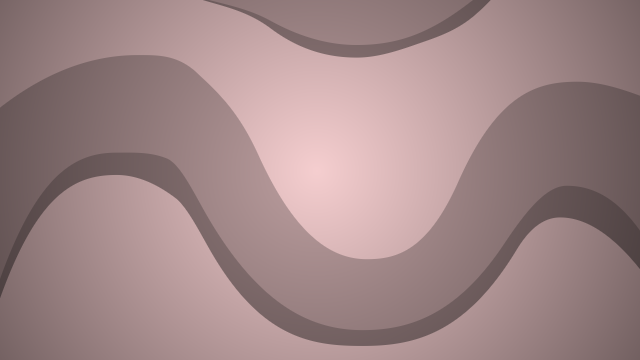
Give the GLSL for this background, as a WebGL 1 fragment shader.

```glsl
precision highp float;
// Dusty rose ribbons flowing over a radial glow.
// Each ribbon edge is a chain of cubic Hermite bends; the coverage between
// neighbouring edges darkens the glow as a translucent fold or its shadow.

uniform vec2 u_resolution;

// Height and slope of a cubic between knots stored as (x, height, slope).
vec2 bend(float x, vec3 a, vec3 b) {
  float width = b.x - a.x;
  float rise = b.y - a.y;
  float t = clamp((x - a.x) / width, 0.0, 1.0);
  float start = a.z * width - rise;
  float end = rise - b.z * width;
  float bow = mix(start, end, t);
  float height = a.y + rise * t + t * (1.0 - t) * bow;
  float slope = (rise + (1.0 - 2.0 * t) * bow + t * (1.0 - t) * (end - start)) / width;
  return vec2(height, slope);
}

// Smooth coverage of the area below a chain of seven bends.
float below(vec2 p, vec3 k0, vec3 k1, vec3 k2, vec3 k3,
            vec3 k4, vec3 k5, vec3 k6, vec3 k7) {
  vec3 a = k0, b = k1;
  if (p.x > k1.x) { a = k1; b = k2; }
  if (p.x > k2.x) { a = k2; b = k3; }
  if (p.x > k3.x) { a = k3; b = k4; }
  if (p.x > k4.x) { a = k4; b = k5; }
  if (p.x > k5.x) { a = k5; b = k6; }
  if (p.x > k6.x) { a = k6; b = k7; }
  vec2 curve = bend(p.x, a, b);
  float dist = (curve.x - p.y) / sqrt(1.0 + curve.y * curve.y);
  return clamp(0.5 + dist * u_resolution.y, 0.0, 1.0);
}

void main() {
  // Canvas height is one unit, width is 16/9.
  vec2 p = gl_FragCoord.xy / u_resolution * vec2(16.0 / 9.0, 1.0);

  // Main ribbon: upper edge, fold line and lower edge of the shadow.
  float ribbonTop = below(p,
    vec3(0.0, 0.701, 0.78), vec3(0.382, 0.847, 0.0),
    vec3(0.549, 0.796, -0.95), vec3(0.718, 0.569, -2.2),
    vec3(1.019, 0.28, 0.0), vec3(1.273, 0.495, 2.25),
    vec3(1.604, 0.773, 0.0), vec3(1.778, 0.734, -0.37));
  float ribbonFold = below(p,
    vec3(0.0, 0.225, 2.8), vec3(0.324, 0.576, 0.0),
    vec3(0.463, 0.56, -0.4), vec3(0.579, 0.394, -1.7),
    vec3(1.007, 0.083, 0.0), vec3(1.4, 0.322, 1.5),
    vec3(1.574, 0.484, 0.0), vec3(1.778, 0.359, -1.4));
  float ribbonBase = below(p,
    vec3(0.0, 0.171, 2.8), vec3(0.324, 0.514, 0.0),
    vec3(0.486, 0.451, -0.75), vec3(0.583, 0.306, -1.75),
    vec3(1.007, 0.039, 0.0), vec3(1.435, 0.306, 1.65),
    vec3(1.556, 0.396, 0.0), vec3(1.778, 0.252, -1.25));

  // Second ribbon dipping in from the top.
  float upperFold = below(p,
    vec3(0.0, 1.02, 0.0), vec3(0.544, 1.01, -0.3),
    vec3(0.752, 0.942, -0.55), vec3(0.991, 0.875, 0.0),
    vec3(1.157, 0.905, 0.4), vec3(1.25, 0.954, 0.65),
    vec3(1.343, 1.023, 0.8), vec3(1.778, 1.2, 0.0));
  float upperBase = below(p,
    vec3(0.0, 1.02, 0.0), vec3(0.532, 1.01, -0.35),
    vec3(0.752, 0.921, -0.75), vec3(0.991, 0.84, 0.0),
    vec3(1.157, 0.877, 0.35), vec3(1.296, 0.94, 0.7),
    vec3(1.389, 1.028, 1.1), vec3(1.778, 1.2, 0.0));

  // Radial glow, dimmed by the ribbon faces and their darker undersides.
  float r = length(p - vec2(0.88, 0.525));
  float glow = 0.96 - 0.44 * r - 0.05 * r * r;
  float face = ribbonTop - ribbonFold + 1.0 - upperFold;
  float underside = ribbonFold - ribbonBase + upperFold - upperBase;
  float light = glow * (1.0 - 0.23 * face - 0.39 * underside);

  gl_FragColor = vec4(light * vec3(1.0, 0.84, 0.845), 1.0);
}
```
